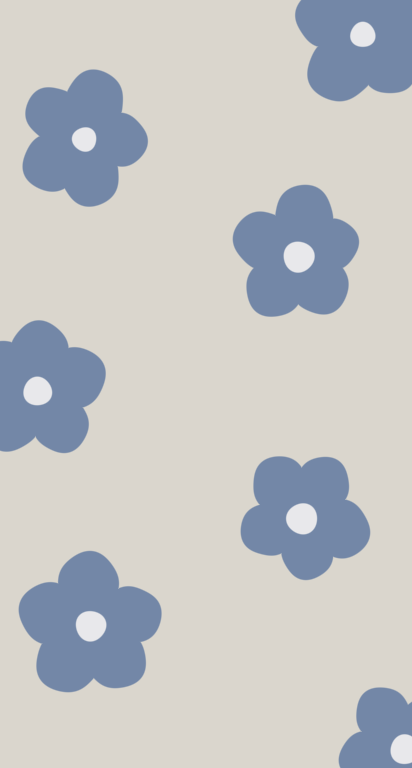
Give the GLSL for this pattern, as a WebGL 2 fragment shader.

```glsl
#version 300 es
precision highp float;
// Scattered five-petal blue flowers with pale centres on a warm beige ground.

uniform vec2 u_resolution;
out vec4 outColor;

const float TAU = 6.2831853;
const int FLOWERS = 7;
const int PETALS = 5;
const vec3 BEIGE = vec3(0.855, 0.84, 0.805);
const vec3 BLUE = vec3(0.45, 0.53, 0.655);
const vec3 PALE = vec3(0.91, 0.91, 0.92);

float hash(vec2 p) {
    return fract(sin(dot(p, vec2(127.1, 311.7))) * 43758.5453);
}

// Random value in -1..1
float signedHash(float id, float channel) {
    return hash(vec2(id, channel)) * 2.0 - 1.0;
}

vec2 rotate(vec2 p, float angle) {
    float c = cos(angle), s = sin(angle);
    return vec2(c * p.x + s * p.y, c * p.y - s * p.x);
}

float ellipseDistance(vec2 p, vec2 radii) {
    float k = length(p / radii);
    float slope = length(p / (radii * radii));
    return k * (k - 1.0) / max(slope, 0.001);
}

// Slight hand-cut unevenness along an outline
float wobble(vec2 p, float waves, float phase) {
    return sin(atan(p.y, p.x) * waves + phase);
}

// Union of a core disc and five uneven oval petals
float flowerDistance(vec2 p, float id) {
    float turn = hash(vec2(id, 1.0)) * TAU;
    float d = length(p) - 0.042;
    for (int i = 0; i < PETALS; i++) {
        float petal = float(i) + 10.0;
        float angle = turn + TAU * float(i) / float(PETALS);
        angle += 0.10 * signedHash(id, petal);
        float reach = 0.050 + 0.004 * signedHash(id, petal + 10.0);
        vec2 radii = vec2(0.043, 0.038);
        radii += vec2(0.003, 0.0025) * signedHash(id, petal + 20.0);
        vec2 q = rotate(p, angle) - vec2(reach, 0.0);
        q = rotate(q, 0.35 * signedHash(id, petal + 30.0));
        float edge = ellipseDistance(q, radii);
        edge += 0.0007 * wobble(q, 5.0, TAU * hash(vec2(id, petal)));
        d = min(d, edge);
    }
    return d;
}

float centreDistance(vec2 p, float id) {
    float radius = 0.0185 + 0.0035 * signedHash(id, 2.0);
    return length(p) - radius + 0.0006 * wobble(p, 3.0, id * 2.0);
}

// Two bowed, staggered columns: even flowers right, odd flowers left
vec2 flowerPosition(float id) {
    float step = id - 0.5 * float(FLOWERS - 1);
    float column = mix(0.376, 0.056, mod(id, 2.0));
    float x = column + 0.014 * step * step + 0.006 * step;
    float y = 0.5 - 0.154 * step;
    return vec2(x, y) + vec2(0.012, 0.02) * vec2(signedHash(id, 3.0), signedHash(id, 4.0));
}

float coverage(float d, float blur) {
    return 1.0 - smoothstep(-blur, blur, d);
}

void main() {
    vec2 p = gl_FragCoord.xy / u_resolution.y;
    float blur = 0.9 / u_resolution.y;
    vec3 color = BEIGE;

    for (int i = 0; i < FLOWERS; i++) {
        float id = float(i);
        float size = 0.98 + 0.05 * signedHash(id, 5.0);
        vec2 q = (p - flowerPosition(id)) / size;
        vec2 offset = 0.004 * vec2(signedHash(id, 6.0), signedHash(id, 7.0));
        color = mix(color, BLUE, coverage(flowerDistance(q, id) * size, blur));
        color = mix(color, PALE, coverage(centreDistance(q - offset, id) * size, blur));
    }
    outColor = vec4(color, 1.0);
}
```
